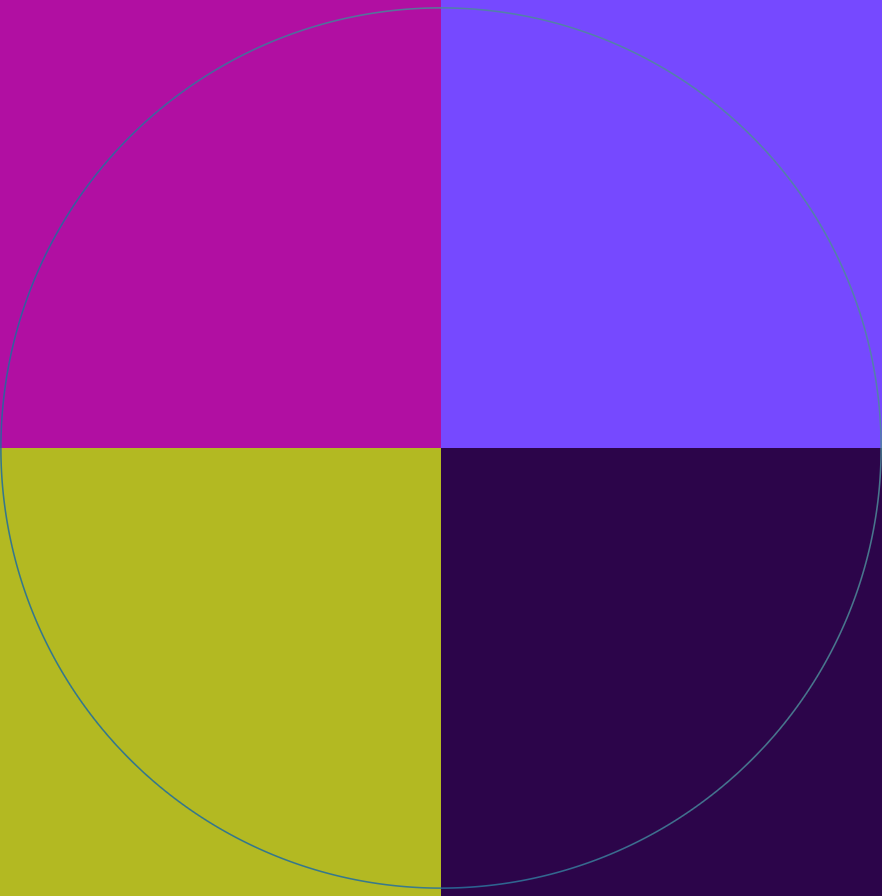
This background is drawn by a Shadertoy shader. Its source:

```glsl
// Four flat colour quadrants with a hairline teal circle spanning the width.

void mainImage(out vec4 fragColor, in vec2 fragCoord) {
    // Centred coordinates, one unit per canvas width
    float pixel = 1.0 / iResolution.x;
    vec2 p = (fragCoord - 0.5 * iResolution.xy) * pixel;

    // Quadrants, blended over one pixel at the axes
    vec2 side = clamp(p / pixel + 0.5, 0.0, 1.0);
    vec3 lower = mix(vec3(0.702, 0.727, 0.133), vec3(0.172, 0.02, 0.29), side.x);
    vec3 upper = mix(vec3(0.695, 0.06, 0.635), vec3(0.463, 0.285, 1.0), side.x);
    vec3 color = mix(lower, upper, side.y);

    // Hairline circle, bluer toward the lower left
    vec3 teal = mix(vec3(0.12, 0.42, 0.62), vec3(0.3, 0.54, 0.6),
                    smoothstep(-0.4, 0.3, p.x + 0.4 * p.y));
    float ringDistance = abs(length(p) - 0.499) - 0.0009;
    float ring = clamp(0.5 - ringDistance / pixel, 0.0, 1.0);
    color = mix(color, teal, 0.85 * ring);

    fragColor = vec4(color, 1.0);
}
```
